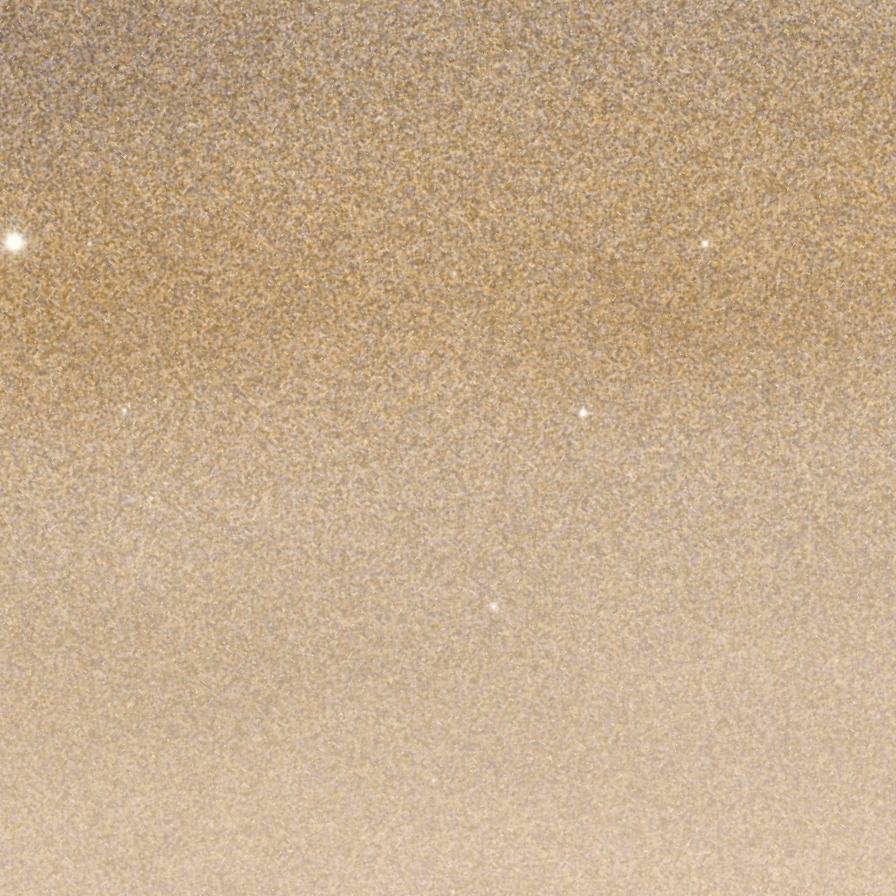
A WebGL 2 fragment shader for this texture:

```glsl
#version 300 es
precision highp float;

uniform vec2 u_resolution;
out vec4 fragColor;

const int SPARKLE_COUNT = 8;

float hash(vec2 cell, uint seed) {
    uvec2 q = uvec2(ivec2(cell) + 64) * uvec2(1597334673u, 3812015801u);
    uint h = (q.x ^ q.y ^ (seed * 747796405u)) * 1597334673u;
    h = (h ^ (h >> 15u)) * 2246822519u;
    h ^= h >> 13u;
    return float(h >> 8u) / 16777216.0;
}

float valueNoise(vec2 p, uint seed) {
    vec2 cell = floor(p);
    vec2 f = fract(p);
    f = f * f * (3.0 - 2.0 * f);
    float low = mix(hash(cell, seed), hash(cell + vec2(1, 0), seed), f.x);
    float high = mix(hash(cell + vec2(0, 1), seed), hash(cell + vec2(1, 1), seed), f.x);
    return mix(low, high, f.y);
}

// Centred noise on a turned grid, roughly -1 to 1
float grain(vec2 uv, float frequency, uint seed) {
    vec2 turned = mat2(0.8, 0.6, -0.6, 0.8) * uv + vec2(1.0, 0.5);
    return 2.0 * valueNoise(turned * frequency, seed) - 1.0;
}

// Soft drifts, wider than tall
float drift(vec2 uv, uint seed) {
    float sum = 0.0;
    float weight = 0.5;
    vec2 p = uv * vec2(4.0, 8.0);
    for (uint i = 0u; i < 4u; i++) {
        sum += weight * (2.0 * valueNoise(p, seed + i) - 1.0);
        p = p * 2.1 + 3.7;
        weight *= 0.6;
    }
    return sum;
}

vec3 sandGradient(float height) {
    const vec3 pale = vec3(0.845, 0.755, 0.655);
    const vec3 beige = vec3(0.795, 0.702, 0.595);
    const vec3 gold = vec3(0.745, 0.634, 0.490);
    const vec3 umber = vec3(0.705, 0.610, 0.500);
    vec3 color = mix(pale, beige, smoothstep(0.0, 0.42, height));
    color = mix(color, gold, smoothstep(0.42, 0.68, height));
    return mix(color, umber, smoothstep(0.74, 1.0, height));
}

// Elliptical soft patch
float patchGlow(vec2 uv, vec2 center, vec2 size) {
    vec2 d = (uv - center) / size;
    return exp(-dot(d, d));
}

// Bright core, wide halo and faint rays
float sparkle(vec2 offset, float radius) {
    float r = length(offset) / radius;
    float angle = atan(offset.y, offset.x);
    float rays = 0.7 + 0.3 * cos(8.0 * angle + 0.6);
    float core = exp(-r * r * 9.0);
    float halo = 0.65 * exp(-r * 2.0) * mix(1.0, rays, smoothstep(0.1, 0.6, r));
    return core + halo * (1.0 - smoothstep(0.7, 1.6, r));
}

void main() {
    vec2 uv = gl_FragCoord.xy / u_resolution;

    // Broad light with golden and shaded patches
    float height = uv.y + 0.09 * (0.5 - uv.x) + 0.02 * drift(uv, 11u);
    vec3 color = sandGradient(clamp(height, 0.0, 1.0));
    color -= vec3(0.05, 0.05, 0.04) * patchGlow(uv, vec2(0.05, 0.95), vec2(0.28, 0.16));
    color -= vec3(0.025, 0.035, 0.05) * patchGlow(uv, vec2(0.08, 0.67), vec2(0.25, 0.10));
    color -= vec3(0.015, 0.025, 0.04) * patchGlow(uv, vec2(0.75, 0.64), vec2(0.22, 0.07));
    color -= vec3(0.010, 0.015, 0.025) * patchGlow(uv, vec2(0.15, 0.22), vec2(0.30, 0.14));
    color += 0.020 * drift(uv + 5.0, 23u);

    // Fine glitter, stronger toward the top
    float strength = mix(0.45, 1.0, smoothstep(0.05, 0.9, height));
    float light = 0.56 * grain(uv, 300.0, 31u) + 0.50 * grain(uv, 420.0, 37u);
    color += light * strength * vec3(0.19, 0.19, 0.19);

    // Grains shift between amber and cool grey
    float warmth = grain(uv, 250.0, 41u) + 0.5 * grain(uv, 400.0, 43u);
    color += warmth * strength * vec3(0.030, 0.003, -0.072);

    // Scattered golden flecks and pale glints
    float goldBand = smoothstep(0.25, 0.7, height);
    float fleck = smoothstep(0.55, 0.85, grain(uv, 280.0, 53u));
    color = mix(color, vec3(0.83, 0.63, 0.32), fleck * mix(0.12, 0.40, goldBand));
    float glint = smoothstep(0.68, 0.94, grain(uv, 330.0, 59u));
    color = mix(color, vec3(0.97, 0.91, 0.82), 0.55 * glint);

    // Sparkles: x, y, radius, brightness
    vec4 sparkles[SPARKLE_COUNT] = vec4[](
        vec4(0.016, 0.730, 0.030, 1.00), vec4(0.787, 0.728, 0.010, 0.80),
        vec4(0.651, 0.539, 0.012, 0.90), vec4(0.551, 0.323, 0.012, 0.55),
        vec4(0.139, 0.542, 0.009, 0.60), vec4(0.100, 0.728, 0.008, 0.50),
        vec4(0.507, 0.695, 0.007, 0.50), vec4(0.484, 0.129, 0.007, 0.45));
    float shine = 0.0;
    for (int i = 0; i < SPARKLE_COUNT; i++) {
        vec4 s = sparkles[i];
        shine += s.w * sparkle(uv - s.xy, s.z);
    }
    color = mix(color, vec3(1.0, 0.985, 0.95), clamp(shine, 0.0, 1.0));

    fragColor = vec4(clamp(color, 0.0, 1.0), 1.0);
}
```
